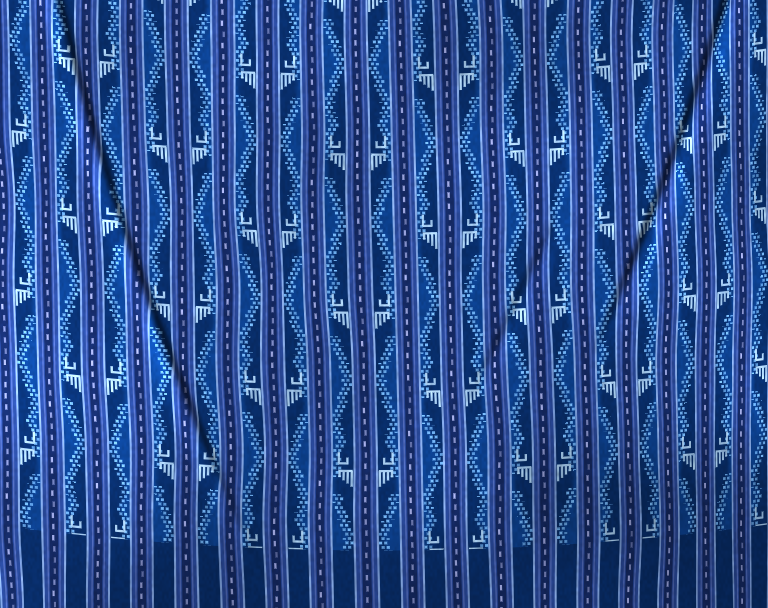
This texture is drawn by a WebGL 1 fragment shader. Its source:

```glsl
precision highp float;
// Indigo striped ikat cloth: dashed bands, mirrored dotted zigzags with combs, soft folds.

uniform vec2 u_resolution;

// Lengths are in stripe pitches; depth is measured down from the top edge.
const vec2 CLOTH = vec2(17.18, 13.64);   // pitches across and down
const float CENTRE = 8.1;                // middle of one mirrored pair
const float PERIOD = 3.55;               // height of one motif
const float MOTIF_START = 7.4;           // depth where a motif begins
const float MOTIF_END = 12.35;           // plain border below this depth
const float BAND_HALF = 0.25;
const float LINE_HALF = 0.023;
const float STROKE_HALF = 0.026;
const float DASH_STEP = 0.25;
const vec2 DOT_CELL = vec2(0.11, PERIOD / 36.0);
const vec2 DOT_HALF = vec2(0.034, 0.031);

const vec3 GROUND = vec3(0.045, 0.235, 0.52);
const vec3 DEEP = vec3(0.03, 0.165, 0.385);
const vec3 BAND = vec3(0.15, 0.265, 0.56);
const vec3 CORE = vec3(0.075, 0.15, 0.36);
const vec3 THIN_LINE = vec3(0.32, 0.41, 0.70);
const vec3 EDGE_LINE = vec3(0.53, 0.66, 0.88);
const vec3 DASH = vec3(0.62, 0.65, 0.86);
const vec3 DOT = vec3(0.46, 0.71, 0.95);
const vec3 COMB = vec3(0.69, 0.83, 0.95);

float hash(vec2 p) {
  p = fract(p * vec2(0.1031, 0.1137));
  p += dot(p, p.yx + 33.33);
  return fract((p.x + p.y) * p.x * 17.0);
}

float noise(vec2 p) {
  vec2 i = floor(p), f = fract(p);
  f = f * f * (3.0 - 2.0 * f);
  return mix(mix(hash(i), hash(i + vec2(1, 0)), f.x),
             mix(hash(i + vec2(0, 1)), hash(i + vec2(1, 1)), f.x), f.y);
}

float box(vec2 p, vec2 halfSize) {
  vec2 d = abs(p) - halfSize;
  return length(max(d, 0.0)) + min(max(d.x, d.y), 0.0);
}

float cover(float dist, float px) {
  return clamp(0.5 - dist / px, 0.0, 1.0);
}

// Position of the dotted trail in its gap: 0 is the mirror side, 1 the far side.
float zigzag(float v) {
  float wide = 0.22 + 2.1 * abs(v - 0.31);
  return min(wide, 0.83 - 0.3 * max(0.0, 1.0 - abs(v - 0.7) / 0.1));
}

// Hooked L above a comb of four fingers, longest next to the band.
float combShape(vec2 m) {
  float d = box(m - vec2(0.20, 3.17), vec2(0.16, STROKE_HALF));
  for (int i = 0; i < 4; i++) {
    float n = float(i);
    float len = 0.175 - 0.035 * n;
    d = min(d, box(m - vec2(0.06 + 0.09 * n, 3.17 + len), vec2(STROKE_HALF, len)));
  }
  d = min(d, box(m - vec2(0.35, 2.88), vec2(STROKE_HALF, 0.13)));
  d = min(d, box(m - vec2(0.25, 3.0), vec2(0.11, STROKE_HALF)));
  return min(d, box(m - vec2(0.16, 2.94), vec2(STROKE_HALF, 0.07)));
}

// Dark crease with a lit ridge beside it.
float crease(float d) {
  return 0.28 * exp(-pow((d + 0.32) / 0.22, 2.0)) - 0.55 * exp(-pow(d / 0.11, 2.0));
}

void main() {
  vec2 p = gl_FragCoord.xy / u_resolution * CLOTH;
  float px = CLOTH.x / u_resolution.x;
  float depth = CLOTH.y - p.y;

  // Folds
  float foldLeft = p.x - (1.34 + 0.24 * depth + 0.009 * depth * depth);
  float foldRight = (16.2 - 0.3 * depth - 0.009 * depth * depth) - p.x;
  float foldSmall = (12.3 - 0.47 * (depth - 5.1)) - p.x;
  float smallSpan = smoothstep(4.5, 6.0, depth) * smoothstep(9.5, 7.5, depth);
  float folds = crease(foldLeft) * smoothstep(13.5, 8.0, depth)
              + crease(foldRight) * smoothstep(8.5, 5.5, depth)
              + 0.5 * crease(foldSmall) * smallSpan;

  // Drape: lean, tighter stripes at the right, sagging rows
  float squeeze = max(p.x - 12.5, 0.0);
  float lean = 0.02 * smoothstep(17.5, 12.0, p.x) * (depth - 7.38);
  float u = p.x - CENTRE - lean + 0.031 * squeeze * squeeze
          + 0.12 * (noise(p * 0.55) - 0.5) + 0.06 * folds;
  float side = (p.x - 8.5) / 8.5;
  float row = depth + 0.56 * side * side;

  // Mirrored pairs of stripes, every second pair shifted by half a motif
  float pair = floor(u * 0.5 + 0.5);
  float a = abs(u - 2.0 * pair);
  float d = min(a, 1.0 - a);
  float v = fract((row - MOTIF_START) / PERIOD + 0.5 * mod(pair, 2.0));
  vec2 m = vec2(a - BAND_HALF, v * PERIOD);
  float trail = zigzag(v) * 2.0 * BAND_HALF;
  float inMotif = cover(row - MOTIF_END, px);

  // Gap: shaded side, dotted trail, comb
  vec3 col = mix(DEEP, GROUND, inMotif * smoothstep(-0.08, 0.08, m.x - trail));
  vec2 grid = m / DOT_CELL;
  grid.x += 0.5 * mod(floor(grid.y), 2.0);
  vec2 id = floor(grid);
  float dotX = (id.x + 0.5 - 0.5 * mod(id.y, 2.0)) * DOT_CELL.x;
  float lit = step(abs(dotX - trail), 0.105) * step(0.04, v) * step(v, 0.93)
            * step(0.03, dotX) * step(dotX, 0.47);
  float wear = 0.65 + 0.35 * hash(id + vec2(pair * 7.0 + 60.0, floor(row) * 3.0));
  float dots = cover(box((fract(grid) - 0.5) * DOT_CELL, DOT_HALF), px);
  col = mix(col, DOT, dots * lit * wear * inMotif);
  col = mix(col, COMB, cover(combShape(m), px) * inMotif * (0.75 + 0.25 * noise(p * 6.0)));

  // Band: fill, dark core, dashes, thin and edge lines
  col = mix(col, BAND, cover(d - BAND_HALF, px));
  col = mix(col, CORE, cover(d - 0.095, px));
  col = mix(col, THIN_LINE, 0.85 * cover(abs(d - 0.135) - 0.016, px));
  float band = floor(u + 0.5);
  float dashRow = depth / DASH_STEP + hash(vec2(band + 40.0, 5.0));
  float dashHash = hash(vec2(band + 40.0, floor(dashRow)));
  vec2 dashPos = vec2(u - band + 0.04 * (dashHash - 0.5), (fract(dashRow) - 0.5) * DASH_STEP);
  col = mix(col, DASH, cover(box(dashPos, vec2(0.025, 0.06)), px) * (0.5 + 0.5 * dashHash));
  float thread = 0.75 + 0.25 * noise(vec2(band * 5.0 + 90.0, depth * 3.0));
  col = mix(col, EDGE_LINE, thread * cover(abs(d - BAND_HALF) - LINE_HALF, px));

  // Light, weave and creases
  float light = 0.86 + 0.28 * noise(p * 0.4 + 3.0) + 0.25 * exp(-p.x / 2.5);
  light *= mix(0.88, 1.04, smoothstep(0.0, 5.0, p.y));
  light *= 0.93 + 0.14 * noise(p * vec2(20.0, 12.0));
  gl_FragColor = vec4(col * light * (1.0 + folds), 1.0);
}
```
